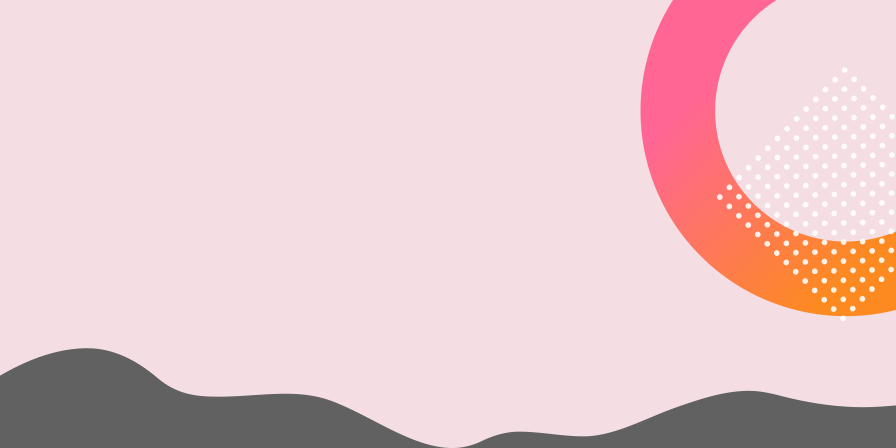
Give the GLSL for this background, as a WebGL 2 fragment shader.

```glsl
#version 300 es
precision highp float;

uniform vec2 u_resolution;
out vec4 outColor;

// Hill outline knots: x, height, slope
const vec3 KNOTS[15] = vec3[15](
    vec3(0.0, 0.1615, 0.58), vec3(0.1953, 0.2227, 0.0), vec3(0.3516, 0.1563, -0.85),
    vec3(0.4896, 0.1146, 0.0), vec3(0.638, 0.1211, 0.0), vec3(0.7422, 0.1042, -0.38),
    vec3(1.0104, 0.0, 0.0), vec3(1.0755, 0.0156, 0.48), vec3(1.1589, 0.0365, 0.0),
    vec3(1.3021, 0.026, 0.0), vec3(1.5104, 0.0911, 0.35), vec3(1.6719, 0.1276, 0.0),
    vec3(1.7396, 0.1172, -0.26), vec3(1.9271, 0.0911, 0.0), vec3(2.0, 0.095, 0.08));

// Cubic Hermite curve through the knots
float hillHeight(float x) {
    float height = KNOTS[14].y;
    for (int i = 0; i < 14; i++) {
        vec3 a = KNOTS[i], b = KNOTS[i + 1];
        if (x >= a.x && x < b.x) {
            float span = b.x - a.x;
            float t = (x - a.x) / span;
            float s = 1.0 - t;
            height = mix(a.y, b.y, t * t * (3.0 - 2.0 * t))
                   + span * t * s * (a.z * s - b.z * t);
        }
    }
    return height;
}

float ringDistance(vec2 p) {
    return abs(length(p - vec2(1.888, 0.7526)) - 0.375) - 0.0833;
}

// Diamond of 14 by 14 dots on a skewed lattice
float dotDistance(vec2 p) {
    mat2 lattice = mat2(-0.02143, -0.02182, 0.02117, -0.02083);
    vec2 q = p - vec2(1.8854, 0.8437);
    vec2 cell = clamp(round(inverse(lattice) * q), 0.0, 13.0);
    return length(q - lattice * cell) - 0.0063;
}

float coverage(float distance, float pixel) {
    return clamp(0.5 - distance / pixel, 0.0, 1.0);
}

void main() {
    vec2 p = gl_FragCoord.xy / u_resolution.y;
    float pixel = 1.0 / u_resolution.y;
    vec3 color = vec3(0.961, 0.871, 0.89);

    // Ring with a diagonal gradient
    float blend = clamp((p.x + 1.0 - p.y - 1.77) / 0.73, 0.0, 1.0);
    vec3 ringColor = mix(vec3(1.0, 0.4, 0.58), vec3(0.99, 0.54, 0.13), blend);
    color = mix(color, ringColor, coverage(ringDistance(p), pixel));

    // Pale dots
    color = mix(color, vec3(1.0), 0.88 * coverage(dotDistance(p), pixel));

    // Hills
    color = mix(color, vec3(0.38), coverage(p.y - hillHeight(p.x), pixel));

    outColor = vec4(color, 1.0);
}
```
